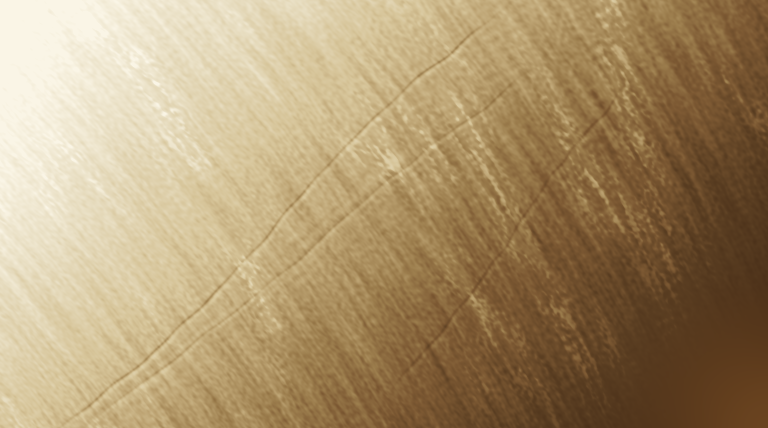
Reproduce this texture procedurally as a WebGL 1 fragment shader.

```glsl
precision highp float;
// Brushed golden foil: a diagonal cream-to-brown tone, raked by slanted fibres,
// crinkled grain and glinting patches, and crossed by rising creases.
// All relief shifts one tone value, which a colour ramp then turns into metal.

uniform vec2 u_resolution;

vec2 gradientAt(vec2 cell) {
  vec2 k = vec2(dot(cell, vec2(127.1, 311.7)), dot(cell, vec2(269.5, 183.3)));
  return fract(sin(k) * 43758.55) * 2.0 - 1.0;
}

float gradientNoise(vec2 p) {
  vec2 i = floor(p), f = fract(p);
  vec2 w = f * f * f * (f * (f * 6.0 - 15.0) + 10.0);
  float a = dot(gradientAt(i), f);
  float b = dot(gradientAt(i + vec2(1.0, 0.0)), f - vec2(1.0, 0.0));
  float c = dot(gradientAt(i + vec2(0.0, 1.0)), f - vec2(0.0, 1.0));
  float d = dot(gradientAt(i + 1.0), f - 1.0);
  return mix(mix(a, b, w.x), mix(c, d, w.x), w.y);
}

float ramp01(float a, float b, float x) {
  return clamp((x - a) / (b - a), 0.0, 1.0);
}

// Tone runs from bright cream (low) to deep brown (high).
vec3 metalColor(float tone) {
  vec3 c = mix(vec3(0.98, 0.96, 0.90), vec3(0.91, 0.87, 0.76), ramp01(-0.45, -0.2, tone));
  c = mix(c, vec3(0.84, 0.77, 0.60), ramp01(-0.2, 0.02, tone));
  c = mix(c, vec3(0.74, 0.64, 0.45), ramp01(0.02, 0.19, tone));
  c = mix(c, vec3(0.61, 0.49, 0.30), ramp01(0.19, 0.35, tone));
  c = mix(c, vec3(0.49, 0.35, 0.20), ramp01(0.35, 0.50, tone));
  c = mix(c, vec3(0.35, 0.24, 0.13), ramp01(0.50, 0.69, tone));
  return mix(c, vec3(0.26, 0.16, 0.08), ramp01(0.69, 0.92, tone));
}

// Soft band of light around a segment.
float glowBand(vec2 p, vec2 a, vec2 b, float width) {
  vec2 ab = b - a;
  float t = clamp(dot(p - a, ab) / dot(ab, ab), 0.0, 1.0);
  float d = length(p - a - ab * t) / width;
  return exp(-d * d);
}

// x: signed distance below the wavering line a-b, y: position from 0 to 1.
vec2 creaseSpace(vec2 p, vec2 a, vec2 b, float bend) {
  vec2 dir = normalize(b - a);
  vec2 q = p - a;
  float t = dot(q, dir) / length(b - a);
  float waver = bend * sin(6.2832 * t) + 0.012 * gradientNoise(vec2(t * 14.0, bend * 90.0));
  return vec2(q.x * dir.y - q.y * dir.x - waver, t);
}

// Dark groove with a lit lip on its lower side.
float creaseTone(vec2 c, float width) {
  float groove = c.x / width;
  float lip = (c.x - 2.2 * width) / (1.5 * width);
  float ends = smoothstep(-0.05, 0.08, c.y) * (1.0 - smoothstep(0.92, 1.03, c.y));
  float strength = 0.65 + 0.7 * gradientNoise(vec2(c.y * 17.0, 3.7));
  return (exp(-groove * groove) - 0.55 * exp(-lip * lip)) * ends * strength;
}

void main() {
  vec2 uv = gl_FragCoord.xy / u_resolution;
  vec2 p = vec2(uv.x * 1.79, uv.y);

  // Broad diagonal light
  float tone = uv.x - 0.5 * uv.y;
  tone += 0.04 * gradientNoise(p * 2.3);
  tone -= 0.10 * glowBand(p, vec2(0.0, 0.55), vec2(0.0, 0.9), 0.22);

  // Fibre coordinates: across and along the fanning brush direction
  vec2 fibre = vec2(p.x + p.y * (0.8 - 0.2 * p.x), p.y - 0.5 * p.x);
  fibre.x += 0.008 * gradientNoise(p * 7.0);
  float streaks = gradientNoise(fibre * vec2(42.0, 2.6))
                + 0.8 * gradientNoise(fibre * vec2(95.0, 7.0) + 31.0);
  float grain = gradientNoise(fibre * vec2(85.0, 62.0) + 9.0)
              + 0.6 * gradientNoise(vec2(fibre.x * 130.0, p.y * 95.0));

  // Glinting patches: scattered ones and the long main bands
  float patches = 0.75 * smoothstep(0.06, 0.5, gradientNoise(fibre * vec2(8.0, 2.8) + 5.0));
  patches += 0.65 * glowBand(p, vec2(1.05, 0.75), vec2(1.42, 0.05), 0.035);
  patches += 0.70 * glowBand(p, vec2(1.42, 1.00), vec2(1.58, 0.22), 0.045);
  patches += 0.75 * glowBand(p, vec2(0.33, 0.86), vec2(0.46, 0.62), 0.03);
  patches += 0.70 * glowBand(p, vec2(0.57, 0.40), vec2(0.63, 0.25), 0.028);
  patches += 0.70 * glowBand(p, vec2(0.95, 0.75), vec2(1.04, 0.59), 0.025);
  patches += 0.60 * glowBand(p, vec2(1.06, 0.38), vec2(1.15, 0.22), 0.035);
  float threads = gradientNoise(fibre * vec2(62.0, 9.0) + 17.0) + 0.45 * grain;
  float glints = min(patches, 1.0) * (0.2 + smoothstep(-0.05, 0.45, threads));

  // The lower right corner stays smooth
  float cornerDistance = length(p - vec2(1.79, 0.0));
  float relief = smoothstep(0.18, 0.55, cornerDistance);
  tone -= relief * (0.13 * streaks + 0.10 * grain + 0.25 * glints);

  // Creases, with fine parallel scratches beside the second one
  vec2 mainCrease = creaseSpace(p, vec2(0.14, 0.0), vec2(1.157, 0.965), 0.021);
  vec2 lowCrease = creaseSpace(p, vec2(0.22, 0.02), vec2(1.24, 0.836), 0.008);
  vec2 farCrease = creaseSpace(p, vec2(0.92, 0.10), vec2(1.47, 0.81), 0.01);
  tone += 0.19 * creaseTone(mainCrease, 0.0036);
  tone += 0.10 * creaseTone(lowCrease, 0.0035);
  tone += 0.10 * creaseTone(farCrease, 0.0038);
  float scratches = gradientNoise(vec2(lowCrease.x * 75.0, lowCrease.y * 5.0));
  float besideCrease = lowCrease.x / 0.05;
  tone += 0.10 * scratches * exp(-besideCrease * besideCrease)
        * (1.0 - smoothstep(0.8, 1.05, lowCrease.y));

  // Warm reflection in the corner
  vec3 color = metalColor(tone);
  float warmth = 1.0 - smoothstep(0.0, 0.42, cornerDistance);
  color = mix(color, vec3(0.44, 0.28, 0.13), 0.85 * warmth);
  gl_FragColor = vec4(color, 1.0);
}
```
